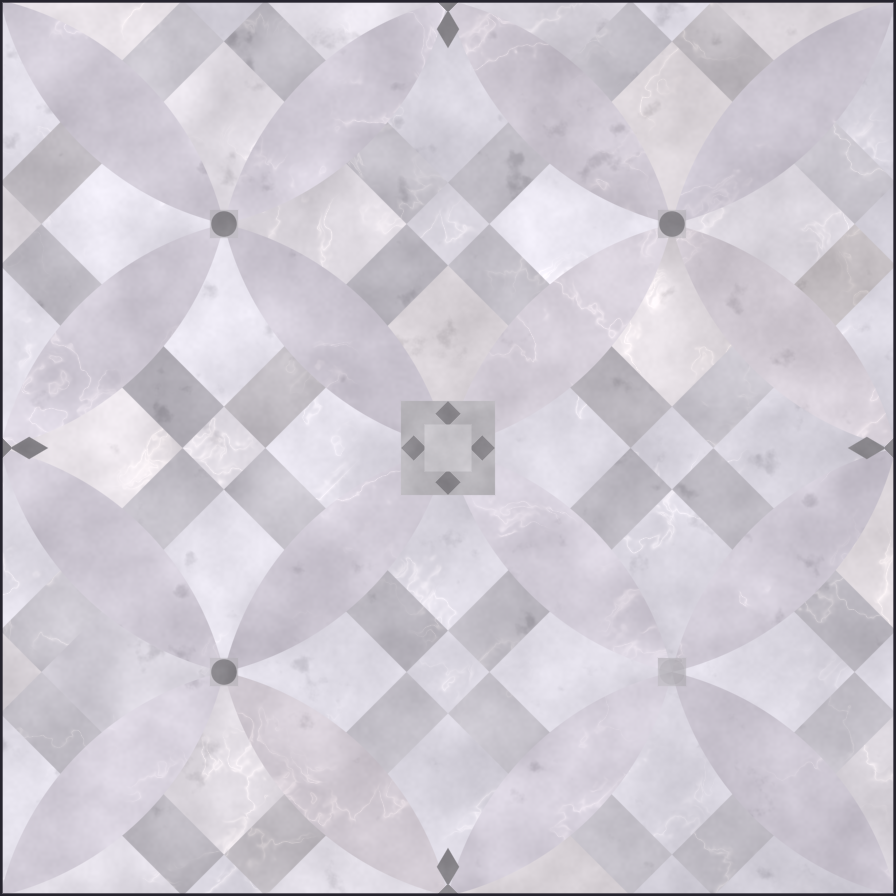
Reproduce this pattern procedurally as a WebGL 2 fragment shader.

```glsl
#version 300 es
precision highp float;

uniform vec2 u_resolution;
out vec4 fragColor;

const float CELLS = 4.0;         // lattice steps across the floor
const float STRIP = 0.185;       // half width of the crossing bands
const float PETAL_BULGE = 0.285; // half width of a petal

const vec3 KITE = vec3(0.865, 0.853, 0.893);
const vec3 PETAL = vec3(0.812, 0.790, 0.835);
const vec3 BAND = vec3(0.742, 0.729, 0.762);
const vec3 COLLAR = vec3(0.715, 0.705, 0.725);
const vec3 INNER = vec3(0.785, 0.775, 0.795);
const vec3 ACCENT = vec3(0.530, 0.520, 0.540);
const vec3 BORDER = vec3(0.150, 0.140, 0.180);

float hash(vec2 p) {
    vec3 q = fract(p.xyx * vec3(0.1031, 0.1030, 0.0973));
    q += dot(q, q.yzx + 33.33);
    return fract((q.x + q.y) * q.z);
}

float noise(vec2 p) {
    vec2 i = floor(p), f = fract(p);
    f = f * f * (3.0 - 2.0 * f);
    float low = mix(hash(i), hash(i + vec2(1, 0)), f.x);
    float high = mix(hash(i + vec2(0, 1)), hash(i + vec2(1, 1)), f.x);
    return mix(low, high, f.y);
}

float fbm(vec2 p) {
    float sum = 0.0, amp = 0.5;
    for (int i = 0; i < 5; i++) {
        sum += amp * noise(p);
        p = mat2(1.6, 1.2, -1.2, 1.6) * p + 7.3;
        amp *= 0.5;
    }
    return sum / 0.96875;
}

// Marble slab: clouds, pale veins and grey pits, cut differently per piece
vec3 marble(vec3 base, vec2 uv, vec2 piece) {
    float tone = hash(piece + 51.7), warmth = hash(piece + 93.1);
    vec2 p = uv * 13.0 + 60.0 * vec2(tone, warmth) + 20.0;
    float cloud = fbm(p);
    float ridge = 1.0 - abs(2.0 * fbm(p * 0.75 + 1.6 * cloud) - 1.0);
    float vein = pow(ridge, 30.0) * smoothstep(0.35, 0.75, noise(p * 0.9 + 31.0));
    float pit = smoothstep(0.70, 0.88, fbm(p * 2.2 + 11.0));
    float grain = noise(uv * 230.0) - 0.5;
    float shade = 0.22 * (cloud - 0.5) + 0.045 * (tone - 0.5) + 0.015 * grain;
    vec3 tint = vec3(0.012, 0.0, -0.022) * smoothstep(0.55, 1.0, warmth);
    return base + shade + tint + vein * vec3(0.085, 0.08, 0.07) - 0.09 * pit;
}

float inside(float d, float pixel) {
    return 1.0 - smoothstep(-pixel, pixel, d);
}

float box(vec2 q, float halfSide) {
    return max(q.x, q.y) - halfSide;
}

// Lens spanning the side r.x = 1 of a cell, from corner to corner
float petal(vec2 r, float bulge) {
    float radius = (1.0 + bulge * bulge) / (2.0 * bulge);
    return length(r - vec2(1.0 - bulge + radius, 0.0)) - radius;
}

// Cell of kites and bands framed by four petals
vec3 floorTiles(vec2 uv, vec2 diag, float pixel) {
    vec2 centre = 2.0 * floor(diag * 0.5) + 1.0;
    vec2 r = diag - centre, a = abs(r);
    vec2 side = sign(r) * (a.x > a.y ? vec2(1, 0) : vec2(0, 1));
    vec3 col = marble(KITE, uv, centre * 3.0 + sign(r));
    vec3 band = marble(BAND, uv, centre * 5.0 + side + 40.0);
    vec3 gem = marble(KITE - 0.015, uv, centre + 80.0);
    vec3 leaf = marble(PETAL, uv, (centre + side) * 2.0 + 120.0);
    col = mix(col, band, inside(min(a.x, a.y) - STRIP, pixel));
    col = mix(col, gem, inside(max(a.x, a.y) - STRIP, pixel));
    float lens = min(petal(a, PETAL_BULGE), petal(a.yx, PETAL_BULGE));
    return mix(col, leaf, inside(lens, pixel));
}

// Small inlays where the petal tips meet
vec3 inlays(vec3 col, vec2 uv, vec2 node, vec2 q, float pixel) {
    float cloud = 0.14 * (fbm(uv * 38.0) - 0.5);
    float along = max(q.x, q.y), across = min(q.x, q.y);
    if (mod(node.x, 2.0) > 0.5) {
        // Round stud on a faint collar; one stud is worn away
        float worn = all(equal(node, vec2(3, 1))) ? 0.15 : 1.0;
        col = mix(col, COLLAR + cloud, 0.6 * inside(box(q, 0.063), pixel));
        return mix(col, ACCENT + cloud, worn * inside(length(q) - 0.057, pixel));
    }
    if (all(equal(node, vec2(2)))) {
        // Central medallion with four points
        col = mix(col, COLLAR + cloud, inside(box(q, 0.21), pixel));
        float point = abs(along - 0.153) + across - 0.056;
        col = mix(col, ACCENT + cloud, inside(point, pixel));
        return mix(col, INNER + cloud, inside(box(q, 0.105), pixel));
    }
    if (any(equal(node, vec2(2)))) {
        // Darts pointing in from the middle of each edge
        vec2 s = node.y == 2.0 ? q : q.yx;
        float dart = (abs(s.x - 0.13) / 0.085 + s.y / 0.05 - 1.0) * 0.043;
        float root = s.x + s.y - 0.055;
        col = mix(col, ACCENT + cloud, inside(min(dart, root), pixel));
    }
    return col;
}

void main() {
    vec2 uv = gl_FragCoord.xy / u_resolution;
    float pixel = 0.8 / min(u_resolution.x, u_resolution.y);
    vec2 g = uv * CELLS;
    vec2 diag = vec2(g.x + g.y, g.x - g.y);
    vec3 col = floorTiles(uv, diag, pixel * CELLS * 1.414);

    vec2 n = 2.0 * floor(diag * 0.5 + 0.5);
    vec2 node = 0.5 * vec2(n.x + n.y, n.x - n.y);
    col = inlays(col, uv, node, abs(g - node), pixel * CELLS);

    // Thin dark frame
    vec2 edge = min(uv, 1.0 - uv);
    col = mix(col, BORDER, inside(min(edge.x, edge.y) - 0.003, pixel));
    fragColor = vec4(clamp(col, 0.0, 1.0), 1.0);
}
```
